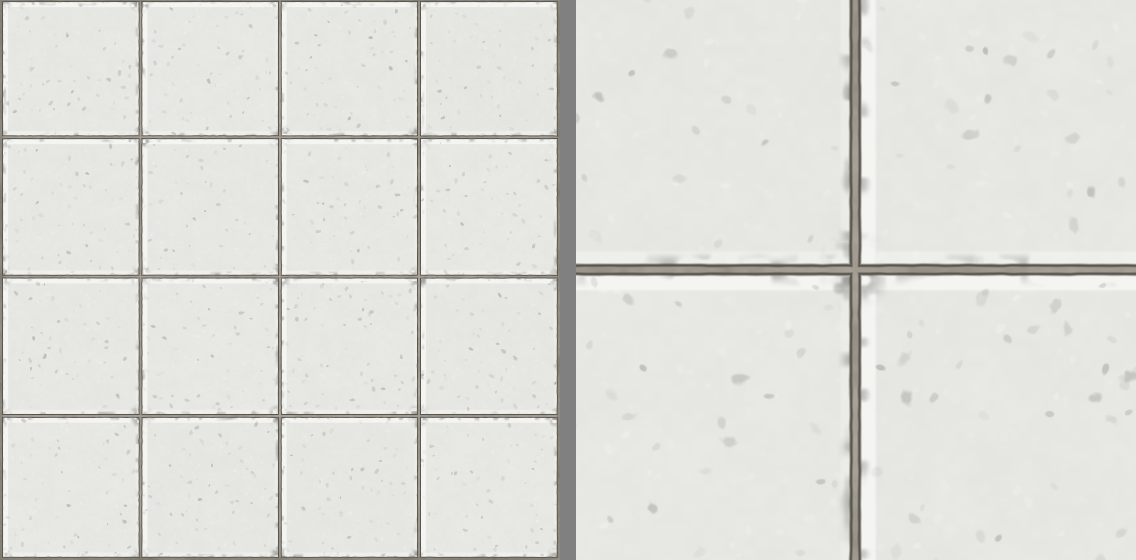
Left, the full canvas; right, a detail of the centre.
Reproduce this texture procedurally as a three.js fragment shader.

```glsl
// Four by four glazed white square tiles with faint specks, bevelled edges, worn corners and dark-lined grout.
varying vec2 vUv;

#define TILES 4.0
#define PITCH 0.2487
#define CENTRE vec2(0.4996, 0.5061)
#define FRAME_LOW vec2(0.0022, 0.0025)
#define FRAME_HIGH vec2(0.9975, 0.9995)
#define GROUT_HALF 0.0034
#define BEVEL 0.0088
#define SOFT 0.0009
#define SPECK_GRID 52.0
#define SPECK_CHANCE 0.34
#define SPECK_DEPTH 0.16
#define STAIN_DEPTH 0.42

const vec3 GLAZE = vec3(0.902, 0.902, 0.888);
const vec3 SHINE = vec3(0.965, 0.965, 0.957);
const vec3 GROUT_LIGHT = vec3(0.69, 0.665, 0.625);
const vec3 GROUT_DARK = vec3(0.55, 0.53, 0.495);
const vec3 GROUT_LINE = vec3(0.34, 0.33, 0.295);

float hash(vec2 p) {
  return fract(sin(dot(p, vec2(127.1, 311.7))) * 43758.5453);
}

float noise(vec2 p) {
  vec2 i = floor(p), f = fract(p);
  f = f * f * (3.0 - 2.0 * f);
  return mix(mix(hash(i), hash(i + vec2(1.0, 0.0)), f.x),
             mix(hash(i + vec2(0.0, 1.0)), hash(i + vec2(1.0, 1.0)), f.x), f.y);
}

// Scattered irregular ellipses, one at most in each jittered grid cell.
float specks(vec2 uv, float grid, float chance, float size, float seed) {
  vec2 p = uv * grid;
  vec2 home = floor(p);
  float wobble = (noise(uv * 330.0 + seed) - 0.5) * 0.55;
  float cover = 0.0;
  for (int y = -1; y <= 1; y++) {
    for (int x = -1; x <= 1; x++) {
      vec2 id = home + vec2(float(x), float(y));
      vec2 jitter = vec2(hash(id + seed), hash(id + seed + 17.3));
      float turn = 6.2832 * hash(id + seed + 31.7);
      float strength = hash(id + seed + 47.1);
      float radius = size * mix(0.55, 1.25, hash(id + seed + 59.9));
      vec2 v = p - id - jitter;
      v = mat2(cos(turn), sin(turn), -sin(turn), cos(turn)) * v;
      float r = length(v * vec2(1.0, 1.55)) / radius + wobble;
      float present = step(hash(id + seed + 73.3), chance);
      cover = max(cover, present * mix(0.2, 1.0, strength * strength) * smoothstep(1.15, 0.5, r));
    }
  }
  return cover;
}

// Bright strip along one side of a tile.
float strip(float fromSide, float width) {
  return 1.0 - smoothstep(width - 0.0012, width + 0.0012, fromSide);
}

void main() {
  vec2 uv = vUv;

  // Tile bounds: inner joints are evenly spaced, outer ones meet the frame.
  vec2 cell = clamp(floor((uv - CENTRE) / PITCH) + 0.5 * TILES, 0.0, TILES - 1.0);
  vec2 low = CENTRE + (cell - 0.5 * TILES) * PITCH;
  vec2 high = low + PITCH;
  vec2 first = step(cell, vec2(0.5));
  vec2 last = step(vec2(TILES - 1.5), cell);
  low = mix(low, FRAME_LOW, first) + GROUT_HALF;
  high = mix(high, FRAME_HIGH, last) - GROUT_HALF;
  vec2 fromLow = uv - low;
  vec2 fromHigh = high - uv;
  vec2 toSide = min(fromLow, fromHigh);
  float edge = min(toSide.x, toSide.y) + (noise(uv * 150.0) - 0.5) * 0.0005;

  // Glaze with a slight tone per tile, soft mottling and specks.
  float tone = (hash(cell + 5.0) - 0.5) * 0.006;
  float mottle = (noise(uv * 45.0) - 0.5) * 0.008 + (noise(uv * 160.0) - 0.5) * 0.009;
  vec3 tile = GLAZE + tone + mottle;
  tile += 0.022 * specks(uv, SPECK_GRID * 1.3, 0.4, 0.23, 101.0);

  // Bevel, strongest at the left and top.
  float shine = max(0.85 * strip(fromLow.x, BEVEL), 0.85 * strip(fromHigh.y, BEVEL));
  shine = max(shine, 0.5 * strip(fromLow.y, BEVEL * 0.85));
  shine = max(shine, 0.3 * strip(fromHigh.x, BEVEL * 0.6));
  tile = mix(tile, SHINE, shine);
  tile -= SPECK_DEPTH * specks(uv, SPECK_GRID, SPECK_CHANCE, 0.24, 7.0) * vec3(0.97, 0.96, 1.0);

  // Patchy grime in the corners and along the edges.
  vec2 corner = cell * 2.0 + step(fromHigh, fromLow);
  float patchy = smoothstep(0.25, 0.8, noise(uv * 190.0 + 9.0));
  float grime = smoothstep(0.021, 0.001, length(toSide)) * patchy * mix(0.3, 1.0, hash(corner + 23.0));
  float scuff = smoothstep(0.008, 0.0, edge) * smoothstep(0.6, 0.95, noise(uv * 95.0 + 41.0));
  tile -= STAIN_DEPTH * max(grime, 0.5 * scuff);

  // Grout: pale uneven middle, dark line against the tile, duller frame.
  float worn = 0.65 * noise(uv * 26.0 + 3.0) + 0.35 * noise(uv * 210.0);
  vec3 grout = mix(GROUT_DARK, GROUT_LIGHT, worn);
  float outer = max(max(first.x * step(fromLow.x, 0.0), last.x * step(fromHigh.x, 0.0)),
                    max(first.y * step(fromLow.y, 0.0), last.y * step(fromHigh.y, 0.0)));
  grout *= 1.0 - 0.13 * outer;
  grout = mix(grout, GROUT_LINE, smoothstep(-0.0024, -0.0009, edge));

  gl_FragColor = vec4(mix(grout, tile, smoothstep(-SOFT, SOFT, edge)), 1.0);
}
```
